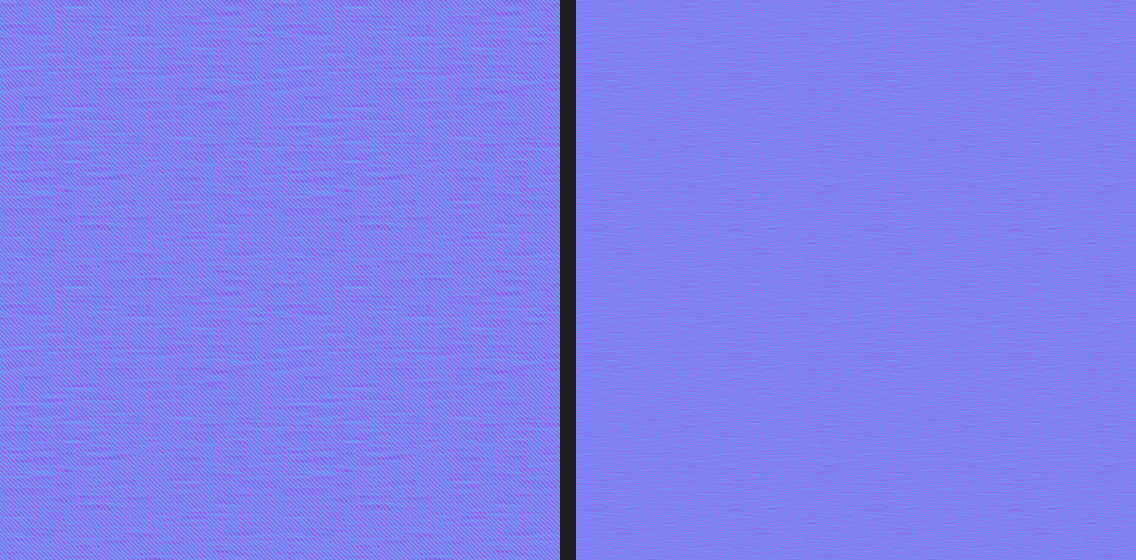
Left, the tile; right, the same tile 2 across and 2 down.
A three.js fragment shader for this texture map:

```glsl
#define TILES 2.0
#define TWILL vec2(64.0, 64.0)
#define WEFT_CELLS vec2(11.0, 84.0)
#define WARP_CELLS vec2(76.0, 11.0)
#define GRAIN_CELLS vec2(60.0, 96.0)
#define WEFT_SLUB 0.080
#define WARP_SLUB 0.080
#define WOBBLE 0.8
#define STITCH 0.34
#define MID_COLOR vec3(0.503, 0.499, 0.943)
#define TWILL_TINT vec3(-0.108, 0.155, 0.020)

varying vec2 vUv;

const float TAU = 6.2831853;

vec3 hash3(vec2 cell, float seed) {
  vec3 q = fract(vec3(cell.xyx + seed * 17.3) * vec3(0.1031, 0.1030, 0.0973));
  q += dot(q, q.yxz + 33.33);
  return fract((q.xxy + q.yzz) * q.zyx);
}

// Wrapping cellular noise: soft ridges in x, their slope across the axis in y
vec2 ridges(vec2 p, vec2 cells, vec2 axis, float seed) {
  vec2 cell = floor(p * cells);
  vec2 local = fract(p * cells);
  vec2 sum = vec2(0.0);
  for (int j = -1; j <= 1; j++) {
    for (int i = -1; i <= 1; i++) {
      vec2 offset = vec2(float(i), float(j));
      vec3 rnd = hash3(mod(cell + offset, cells), seed);
      vec2 delta = offset + rnd.xy - local;
      float weight = rnd.z * 2.0 - 1.0;
      float bump = weight * abs(weight) * smoothstep(1.0, 0.0, length(delta));
      sum += bump * vec2(1.0, 3.0 * dot(delta, axis));
    }
  }
  return sum;
}

void main() {
  vec2 p = fract(vUv * TILES);

  // Uneven yarn in both thread directions
  vec2 weft = ridges(p, WEFT_CELLS, vec2(0.0, 1.0), 1.0);
  vec2 warp = ridges(p, WARP_CELLS, vec2(1.0, 0.0), 2.0);
  vec2 grain = ridges(p, GRAIN_CELLS, vec2(0.7, 0.7), 3.0);

  // Diagonal ribs, broken into stitches by the crossing diagonal
  float phase = TAU * (dot(p, TWILL) + 0.125) + WOBBLE * (weft.x + warp.x + grain.x);
  float stitch = sin(TAU * (dot(p, TWILL * vec2(1.0, -1.0)) + 0.125) + grain.x);
  float rib = sin(phase) * (1.0 + STITCH * stitch) + 0.25 * grain.y;

  // Slopes of ribs and yarn as normal map colours
  vec3 color = MID_COLOR + TWILL_TINT * rib;
  color += WEFT_SLUB * (weft.y + 0.18 * weft.x) * vec3(-0.35, 1.0, 0.12);
  color += WARP_SLUB * (warp.y + 0.18 * warp.x) * vec3(-1.0, 0.45, 0.0);
  gl_FragColor = vec4(clamp(color, 0.0, 1.0), 1.0);
}
```
